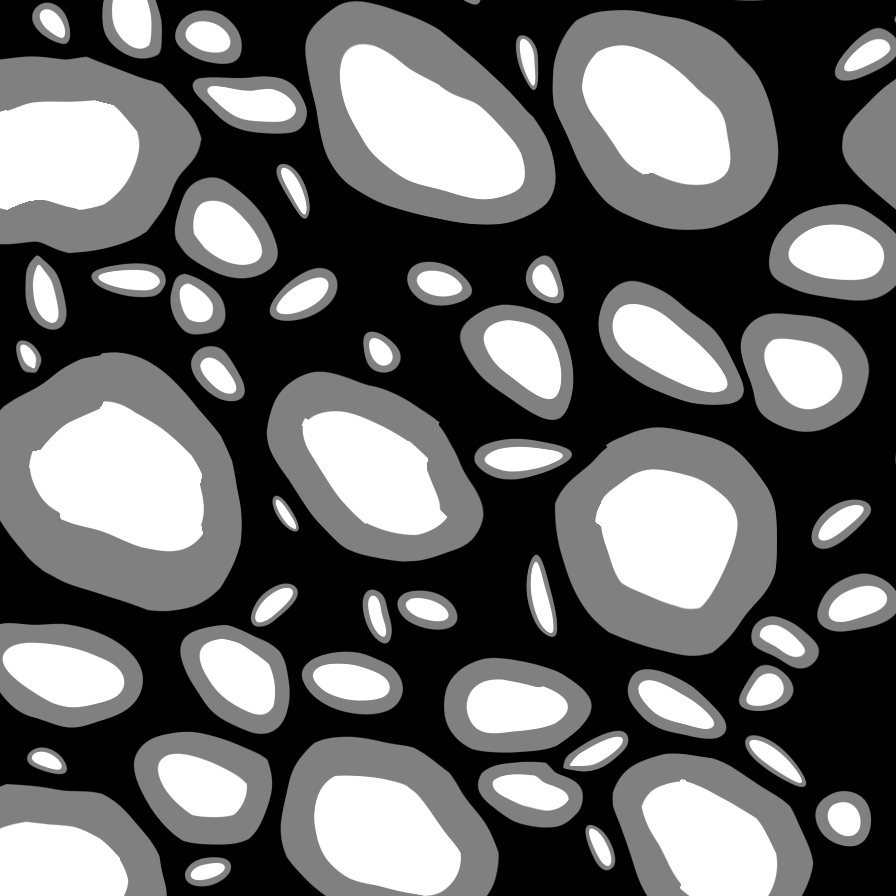
Write a Shadertoy shader that draws this pattern.

```glsl
// Cross-section of a bundle of fibres: white cores in grey sheaths on black.
// Three jittered grids of bent ellipses are packed from large to small; each
// finer fibre is sized by the room left, and touching neighbours share a gap.

const vec3 BACKGROUND = vec3(0.0);
const vec3 SHEATH = vec3(0.5);
const vec3 CORE = vec3(1.0);
const float GAP = 0.010;    // black space kept between neighbours
const float FAR = 0.15;     // distances beyond this are ignored
const float TILT = -0.35;   // common direction of the long axes

vec4 hash4(vec2 p) {
    vec4 h = fract(p.xyxy * vec4(0.1031, 0.1030, 0.0973, 0.1099));
    h += dot(h, h.wzxy + 33.33);
    return fract((h.xxyz + h.yzzw) * h.zywx);
}

float noise(vec2 p) {
    vec2 i = floor(p), f = fract(p);
    f = f * f * (3.0 - 2.0 * f);
    float low = mix(hash4(i).x, hash4(i + vec2(1, 0)).x, f.x);
    float high = mix(hash4(i + vec2(0, 1)).x, hash4(i + vec2(1, 1)).x, f.x);
    return mix(low, high, f.y);
}

float smoothMax(float a, float b, float k) {
    float h = max(k - abs(a - b), 0.0);
    return max(a, b) + h * h / (4.0 * k);
}

// Bent, tapered ellipse: x = approximate signed distance, y = minor semi-axis
vec2 fibre(vec2 p, float radius, float stretch, float spread, vec4 rnd) {
    float angle = TILT + spread * (2.0 * rnd.x - 1.0);
    float root = sqrt(mix(1.1, stretch, rnd.y));
    vec2 axis = vec2(cos(angle), sin(angle));
    vec2 semi = radius * vec2(root, 1.0 / root);
    vec2 q = vec2(dot(p, axis), dot(p, vec2(-axis.y, axis.x))) / semi;
    float x = clamp(q.x, -1.2, 1.2);
    q.y += 0.6 * (rnd.z - 0.5) * (x * x - 0.4);
    q.y *= 1.0 + 0.6 * (rnd.w - 0.5) * x;
    float k = length(q);
    return vec2(k * (k - 1.0) / max(length(q / semi), 1e-6), semi.y);
}

// x = nearest distance, y = second nearest, z = minor semi-axis of the nearest
vec3 nearest(vec3 best, vec2 f) {
    return f.x < best.x ? vec3(f.x, best.x, f.y)
                        : vec3(best.x, min(best.y, f.x), best.z);
}

vec2 siteCentre(vec2 cell, float cells, vec4 rnd) {
    return (cell + 0.25 + 0.5 * rnd.xy) / cells;
}

vec3 addLarge(vec3 best, vec2 p) {
    const float cells = 2.75;
    for (int i = 0; i < 9; i++) {
        vec2 cell = floor(p * cells) + vec2(i % 3 - 1, i / 3 - 1);
        vec4 rnd = hash4(cell + 11.0);
        vec2 centre = siteCentre(cell, cells, rnd);
        float radius = mix(0.105, 0.148, rnd.z);
        best = nearest(best, fibre(p - centre, radius, 1.7, 0.5, hash4(cell + 57.0)));
    }
    return best;
}

vec3 addMedium(vec3 best, vec2 p) {
    const float cells = 6.0;
    for (int i = 0; i < 9; i++) {
        vec2 cell = floor(p * cells) + vec2(i % 3 - 1, i / 3 - 1);
        vec4 rnd = hash4(cell + 123.0);
        vec2 centre = siteCentre(cell, cells, rnd);
        if (distance(p, centre) > 0.2) continue;
        float room = addLarge(vec3(FAR), centre).x * 1.1 - GAP;
        float radius = min(mix(0.050, 0.088, rnd.z), room);
        if (radius < 0.028) continue;
        best = nearest(best, fibre(p - centre, radius, 2.2, 0.5, hash4(cell + 171.0)));
    }
    return best;
}

vec3 addSmall(vec3 best, vec2 p) {
    const float cells = 11.0;
    for (int i = 0; i < 9; i++) {
        vec2 cell = floor(p * cells) + vec2(i % 3 - 1, i / 3 - 1);
        vec4 rnd = hash4(cell + 231.0);
        vec2 centre = siteCentre(cell, cells, rnd);
        if (rnd.w < 0.12 || distance(p, centre) > 0.1) continue;
        float room = addMedium(addLarge(vec3(FAR), centre), centre).x * 1.1 - 0.5 * GAP;
        float radius = min(mix(0.020, 0.042, rnd.z), room);
        if (radius < 0.013) continue;
        best = nearest(best, fibre(p - centre, radius, 3.0, 1.1, hash4(cell + 287.0)));
    }
    return best;
}

void mainImage(out vec4 fragColor, in vec2 fragCoord) {
    vec2 p = fragCoord / iResolution.y + vec2(3.0, 7.0);

    // Uneven outlines
    vec2 warp = vec2(noise(p * 7.0), noise(p * 7.0 + 40.0)) - 0.5;
    vec2 ripple = vec2(noise(p * 26.0), noise(p * 26.0 + 40.0)) - 0.5;
    vec2 q = p + 0.022 * warp + 0.005 * ripple;

    // Pack the fibres and keep a rounded gap between neighbours
    vec3 best = addSmall(addMedium(addLarge(vec3(FAR), q), q), q);
    float size = best.z;
    float shared = 0.5 * (best.x - best.y + GAP);
    float edge = smoothMax(best.x, shared, 0.3 * size);

    // Sheath thickness follows the fibre size
    float thickness = size * (0.32 + 0.16 * noise(p * 13.0 + 80.0));
    float soft = 0.75 / iResolution.y;
    vec3 color = mix(SHEATH, BACKGROUND, smoothstep(-soft, soft, edge));
    color = mix(CORE, color, smoothstep(-soft, soft, edge + thickness));
    fragColor = vec4(color, 1.0);
}
```
